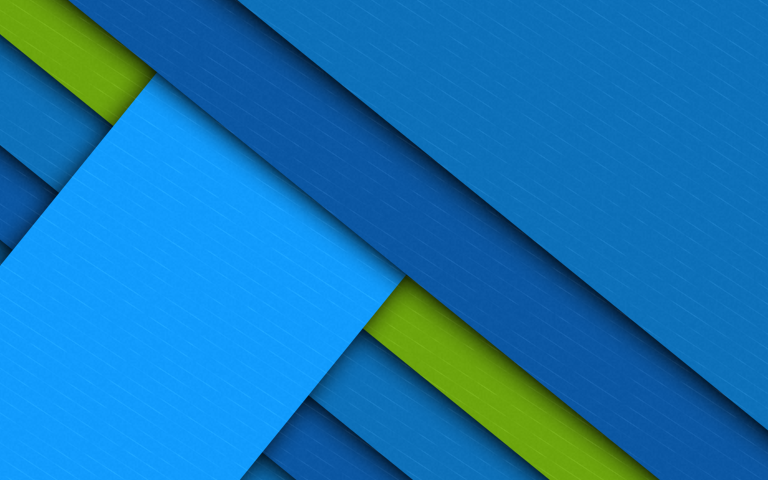
This background is drawn by a Shadertoy shader. Its source:

```glsl
// Overlapping diagonal paper sheets in blue and green with soft drop shadows.

const vec3 BLUE  = vec3(0.050, 0.440, 0.725);
const vec3 NAVY  = vec3(0.043, 0.342, 0.640);
const vec3 GREEN = vec3(0.425, 0.645, 0.050);
const vec3 SKY   = vec3(0.066, 0.608, 0.990);

const float SLANT = 0.6814;       // downward tilt of the sheets, radians
const float GRAIN_SLANT = 0.58;   // tilt of the paper fibres, radians

float hash(vec2 p) {
    vec3 q = fract(vec3(p.xyx) * 0.1031);
    q += dot(q, q.yzx + 33.33);
    return fract((q.x + q.y) * q.z);
}

float valueNoise(vec2 p) {
    vec2 cell = floor(p);
    vec2 f = fract(p);
    f = f * f * (3.0 - 2.0 * f);
    float low = mix(hash(cell), hash(cell + vec2(1, 0)), f.x);
    float high = mix(hash(cell + vec2(0, 1)), hash(cell + vec2(1, 1)), f.x);
    return mix(low, high, f.y);
}

// Coordinates along (x) and across (y) a direction tilted downward.
vec2 tilted(vec2 p, float angle) {
    float c = cos(angle);
    float s = sin(angle);
    return vec2(c * p.x - s * p.y, s * p.x + c * p.y);
}

// Lays a sheet over the base; inside is the signed distance, positive within.
vec3 laySheet(vec3 base, vec3 sheet, float inside, float reach, float depth, float blur) {
    float fade = clamp(1.0 + inside / reach, 0.0, 1.0);
    vec3 shaded = base * (1.0 - depth * fade * fade * fade);
    return mix(shaded, sheet, smoothstep(-blur, blur, inside));
}

// Fine speckle plus thin broken fibres at a regular spacing.
float paperGrain(vec2 p) {
    vec2 q = tilted(p, GRAIN_SLANT);
    float speckle = valueNoise(p * 290.0) - 0.5;
    float row = q.y / 0.026;
    float offset = abs(fract(row) - 0.5) * 0.026;
    float line = 1.0 - smoothstep(0.0004, 0.0022, offset);
    float breaks = valueNoise(vec2(q.x * 45.0, floor(row) * 7.0));
    return 0.018 * speckle + 0.045 * line * breaks;
}

void mainImage(out vec4 fragColor, in vec2 fragCoord) {
    vec2 p = fragCoord / iResolution.y;
    float blur = 0.75 / iResolution.y;
    vec2 sheetPos = tilted(p, SLANT);

    // Lower strips, stacked from the bottom up
    vec3 color = BLUE;
    color = laySheet(color, NAVY, sheetPos.y - 0.389, 0.085, 0.68, blur);
    color = laySheet(color, BLUE, sheetPos.y - 0.542, 0.085, 0.68, blur);
    color = laySheet(color, GREEN, sheetPos.y - 0.7215, 0.085, 0.68, blur);

    // Bright panel crossing the strips
    float panel = min(sheetPos.x + 0.281, 0.388 - sheetPos.x);
    color = laySheet(color, SKY, panel, 0.070, 0.45, blur);

    // Long upper sheets
    color = laySheet(color, NAVY, sheetPos.y - 0.866, 0.085, 0.68, blur);
    color = laySheet(color, BLUE, sheetPos.y - 1.088, 0.095, 0.72, blur);

    color += paperGrain(p);
    fragColor = vec4(clamp(color, 0.0, 1.0), 1.0);
}
```
